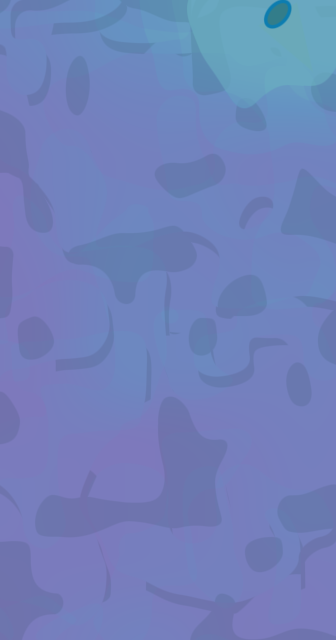
Give the GLSL for this pattern, as a Shadertoy shader.

```glsl
const vec3 PURPLE = vec3(0.490, 0.474, 0.737);
const vec3 BLUE   = vec3(0.440, 0.515, 0.750);
const vec3 CYAN   = vec3(0.395, 0.575, 0.760);
const vec3 TEAL   = vec3(0.410, 0.660, 0.755);
const vec3 SPIKE  = vec3(0.415, 0.665, 0.715);
const vec3 RING   = vec3(0.050, 0.490, 0.690);
const vec3 CORE   = vec3(0.200, 0.490, 0.540);
const vec3 SHADE  = vec3(0.905, 0.935, 0.920);  // tint of the dark blobs

const vec2  EYE_POS    = vec2(0.434, 0.978);
const vec2  EYE_RADII  = vec2(0.026, 0.017);
const float EYE_TILT   = 0.85;
const float RING_WIDTH = 0.0055;
const vec2  SPIKE_DIR  = vec2(0.52, -0.854);
const float SPIKE_LEN  = 0.105;
const float BLOB_FREQ  = 15.0;
const float BLOB_LEVEL = 0.685;
const float PATCH_FREQ = 9.0;
const float PATCH_LEVEL = 0.60;
const vec2  SHADOW_SHIFT = vec2(-0.007, 0.017);
const float WARP_FREQ  = 11.0;
const float WARP_SIZE  = 0.045;

float hash(vec2 p) {
    vec3 q = fract(p.xyx * vec3(0.1031, 0.1030, 0.0973));
    q += dot(q, q.yzx + 33.33);
    return fract((q.x + q.y) * q.z);
}

float noise(vec2 p) {
    vec2 i = floor(p), f = fract(p);
    f = f * f * (3.0 - 2.0 * f);
    return mix(mix(hash(i), hash(i + vec2(1, 0)), f.x),
               mix(hash(i + vec2(0, 1)), hash(i + vec2(1, 1)), f.x), f.y);
}

// Anti-aliased mask of the area where v is positive
float cover(float v) {
    float w = fwidth(v) * 0.8 + 1e-5;
    return smoothstep(-w, w, v);
}

vec2 warp(vec2 p) {
    vec2 q = p * WARP_FREQ;
    return p + WARP_SIZE * (vec2(noise(q + 7.3), noise(q + 41.9)) - 0.5);
}

float patchMask(vec2 p, float layer) {
    return cover(noise(warp(p) * (PATCH_FREQ + 2.0 * layer) + 23.7 * layer) - PATCH_LEVEL);
}

vec3 palette(float t) {
    vec3 c = mix(PURPLE, BLUE, clamp(t * 3.0, 0.0, 1.0));
    c = mix(c, CYAN, clamp(t * 3.0 - 1.0, 0.0, 1.0));
    return mix(c, TEAL, clamp(t * 3.0 - 2.0, 0.0, 1.0));
}

void mainImage(out vec4 fragColor, in vec2 fragCoord) {
    vec2 p = fragCoord / iResolution.y;
    vec2 q = warp(p);
    vec2 e = p - EYE_POS;

    // Slow drift from purple at the left to blue at the right and top
    float tone = 0.26 * smoothstep(0.25, 0.75, noise(p * 4.0 + 3.1))
               + 0.28 * (p.x - 0.2)
               + 0.27 * smoothstep(0.74, 0.98, p.y);

    // Crisp light patches, each with a thin shadow below
    float dark = 0.0;
    for (int i = 0; i < 3; i++) {
        float layer = float(i);
        float lit = patchMask(p, layer);
        float shadow = patchMask(p + SHADOW_SHIFT, layer) * (1.0 - lit);
        tone += 0.085 * lit;
        dark = max(dark, shadow * cover(noise(q * 7.0 + 9.0 * layer) - 0.62));
    }

    // Stepped glow around the eye
    float d = length(e * vec2(0.9, 1.0)) + 0.07 * (noise(q * 13.0 + 5.0) - 0.5);
    float glow = cover(0.135 - d);
    tone += 0.13 * cover(0.20 - d) + 0.23 * glow + 0.12 * cover(0.08 - d);

    // Scattered dark blobs, fading out inside the glow
    dark = max(dark, cover(noise(q * BLOB_FREQ + 61.0) - BLOB_LEVEL));
    dark *= 1.0 - 0.7 * glow;
    vec3 col = palette(max(tone, 0.0)) * mix(vec3(1.0), SHADE, dark);

    // Tapered spike
    float along = dot(e, SPIKE_DIR);
    float across = abs(dot(e, vec2(-SPIKE_DIR.y, SPIKE_DIR.x)));
    float spike = cover(0.035 * (1.0 - along / SPIKE_LEN) - across) * cover(along);
    col = mix(col, SPIKE, 0.75 * spike);

    // Tilted eye with a ring
    float c = cos(EYE_TILT), s = sin(EYE_TILT);
    vec2 r = vec2(c * e.x + s * e.y, c * e.y - s * e.x);
    col = mix(col, RING, cover(1.0 - length(r / EYE_RADII)));
    col = mix(col, CORE, cover(1.0 - length(r / (EYE_RADII - RING_WIDTH))));

    fragColor = vec4(col, 1.0);
}
```
